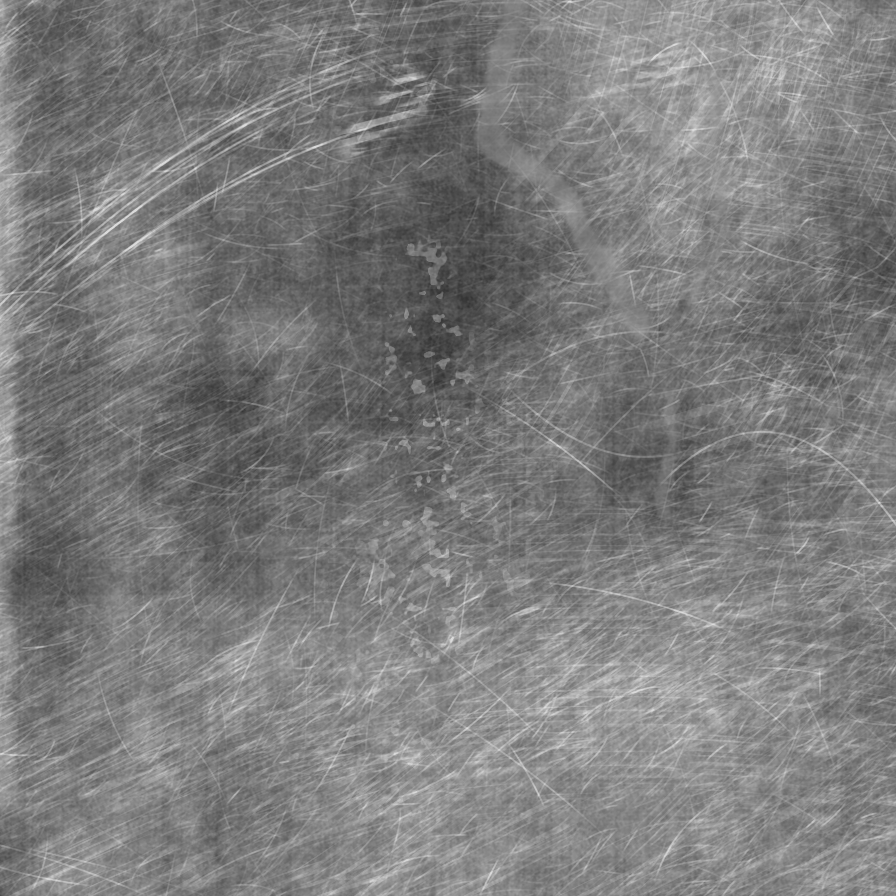
This texture is drawn by a three.js fragment shader. Its source:

```glsl
// Worn grey metal sheet with cloudy wear, brushed streaks, scratches and pale smears
varying vec2 vUv;

vec4 hash4(vec2 p) {
  vec4 q = fract(p.xyxy * vec4(0.1031, 0.1030, 0.0973, 0.1099));
  q += dot(q, q.wzxy + 33.33);
  return fract((q.xxyz + q.yzzw) * q.zywx);
}

float noise(vec2 p) {
  vec2 i = floor(p), f = fract(p);
  f = f * f * (3.0 - 2.0 * f);
  float low = mix(hash4(i).x, hash4(i + vec2(1.0, 0.0)).x, f.x);
  float high = mix(hash4(i + vec2(0.0, 1.0)).x, hash4(i + 1.0).x, f.x);
  return mix(low, high, f.y);
}

float fbm(vec2 p) {
  float sum = 0.0, amp = 0.5;
  for (int i = 0; i < 5; i++) {
    sum += amp * noise(p);
    p = mat2(1.6, 1.2, -1.2, 1.6) * p + 7.3;
    amp *= 0.5;
  }
  return sum;
}

vec2 turn(vec2 v, float a) {
  return vec2(cos(a) * v.x + sin(a) * v.y, cos(a) * v.y - sin(a) * v.x);
}

float blob(vec2 p, vec2 centre, vec2 size) {
  vec2 d = (p - centre) / size;
  return exp(-dot(d, d));
}

float segment(vec2 p, vec2 a, vec2 b) {
  vec2 d = b - a;
  return length(p - a - d * clamp(dot(p - a, d) / dot(d, d), 0.0, 1.0));
}

// Main rubbing direction: rising to the right, flatter at the top right and bottom
float flow(vec2 p) {
  return 0.68 - 0.85 * smoothstep(0.5, 0.7, p.x) * smoothstep(0.65, 0.85, p.y)
    - 0.25 * (1.0 - smoothstep(0.0, 0.35, p.y));
}

// One bent, tapering scratch per cell; a few bright, most faint
float scratches(vec2 p, float cell, float spread, float seed) {
  vec2 g = p / cell, home = floor(g);
  float sum = 0.0;
  for (int j = -1; j <= 1; j++) for (int i = -1; i <= 1; i++) {
    vec2 id = home + vec2(float(i), float(j));
    vec4 h = hash4(id + seed * 17.3 + 50.0), k = hash4(id + seed * 31.7 + 90.0);
    vec2 q = turn(g - id - h.xy, flow(id * cell) + (h.z - 0.5) * spread);
    float bend = (k.x - 0.5) * 0.7, reach = 0.2 + 0.6 * h.w, slope = 2.0 * bend * q.x;
    float d = abs(q.y - bend * q.x * q.x) * cell / sqrt(1.0 + slope * slope);
    float taper = 1.0 - smoothstep(0.5 * reach, reach, abs(q.x));
    sum += (1.0 - smoothstep(0.0002, 0.0017, d)) * taper * (0.2 + 0.8 * k.y * k.y * k.y);
  }
  return sum;
}

// Long parabolic scratch between two x positions
float arc(vec2 p, vec2 apex, float bend, float from, float to) {
  float x = p.x - apex.x, slope = 2.0 * bend * x;
  float d = abs(p.y - apex.y - bend * x * x) / sqrt(1.0 + slope * slope);
  float ends = smoothstep(from, from + 0.04, p.x) * (1.0 - smoothstep(to - 0.08, to, p.x));
  return (1.0 - smoothstep(0.0003, 0.0019, d)) * ends;
}

void main() {
  vec2 p = vUv;
  float cloud = fbm(p * 4.0 + 3.0), grit = fbm(p * 38.0);
  vec2 wobble = p + 0.04 * (vec2(fbm(p * 18.0), fbm(p * 18.0 + 40.0)) - 0.5);

  // Broad light and dark areas
  float tone = 0.392 + 0.30 * (cloud - 0.48) + 0.17 * (grit - 0.48);
  tone += 0.085 * (1.0 - smoothstep(0.1, 0.48, p.y));
  tone += 0.12 * blob(p, vec2(0.77, 0.91), vec2(0.27, 0.16));
  tone += 0.06 * blob(p, vec2(0.15, 0.5), vec2(0.06, 0.5));
  tone += 0.10 * blob(p, vec2(0.31, 0.63), vec2(0.1, 0.04));
  tone -= 0.09 * blob(p, vec2(0.5, 0.6), vec2(0.09, 0.22));
  tone -= 0.08 * blob(p, vec2(0.06, 0.6), vec2(0.05, 0.35));
  tone -= 0.08 * blob(p, vec2(0.95, 0.62), vec2(0.13, 0.12));
  tone -= 0.14 * blob(p, vec2(0.0, 0.04), vec2(0.04, 0.06));
  tone += 0.15 * (1.0 - smoothstep(0.0, 0.025, wobble.x)) * smoothstep(0.08, 0.12, p.y);

  // Fine upright and level grain
  tone += 0.04 * (noise(p * vec2(330.0, 4.0)) - 0.5) + 0.035 * (noise(p * vec2(5.0, 350.0)) - 0.5);
  tone += 0.08 * (noise(turn(p, 0.4) * 400.0) - 0.5) + 0.10 * (fbm(turn(p, 0.9) * 130.0) - 0.48);

  // Faint hairline streaks in patches, then single scratches of many sizes
  float marks = 0.0;
  for (int i = 0; i < 8; i++) {
    float n = float(i);
    vec2 q = turn(p - 0.5, 0.1 + 0.12 * n);
    q.y += (0.3 - 0.1 * n) * q.x * q.x;
    float patchy = smoothstep(0.45, 0.8, noise(p * 5.5 + n * 9.7));
    float streak = smoothstep(0.55, 0.95, noise(q * vec2(11.0, 390.0) + n * 41.0));
    marks += 0.085 * streak * patchy;
    float worn = 0.3 + 0.7 * smoothstep(0.3, 0.7, noise(p * 6.0 + n * 13.1));
    marks += 0.24 * worn * scratches(p, 0.035 + 0.007 * n * n, 1.0 + 0.7 * n, n + 1.0);
    marks += 0.16 * worn * scratches(p + 0.37, 0.03 + 0.012 * n, 1.0, n + 21.0);
  }

  // Sweeping arcs
  for (int i = 0; i < 16; i++) {
    vec4 h = hash4(vec2(float(i) * 3.0 + 2.0, 8.0));
    float drop = 0.12 * h.x * h.x;
    marks += (0.08 + 0.2 * h.y * h.y) * arc(p, vec2(0.635, 0.98 - drop), -0.8 + 0.1 * h.z, 0.2 * h.w - 0.04, 0.28 + 0.18 * h.z);
  }
  marks += 0.25 * arc(p, vec2(0.635, 0.98), -0.795, -0.1, 0.46);
  marks += 0.22 * arc(p, vec2(0.85, 0.518), -4.6, 0.72, 1.1);
  marks += 0.17 * arc(p, vec2(0.72, 0.49), 3.3, 0.55, 0.8);
  marks += 0.17 * arc(p, vec2(0.72, 0.63), -2.4, 0.54, 0.78);
  marks *= 0.55 + 0.9 * noise(p * 60.0);
  marks = marks / (1.0 + 0.8 * marks);
  tone += marks * (1.0 - 0.45 * blob(p, vec2(0.48, 0.62), vec2(0.09, 0.2)));

  // Pale smears running down the right half
  float smear = min(segment(wobble, vec2(0.575, 1.02), vec2(0.55, 0.85)), segment(wobble, vec2(0.55, 0.85), vec2(0.64, 0.76)));
  smear = min(smear, segment(wobble, vec2(0.64, 0.76), vec2(0.71, 0.64)));
  float trickle = min(segment(wobble, vec2(0.79, 0.91), vec2(0.805, 0.74)), segment(wobble, vec2(0.805, 0.74), vec2(0.77, 0.66)));
  trickle = min(trickle, segment(wobble, vec2(0.745, 0.56), vec2(0.74, 0.42)));
  float pale = max(1.0 - smoothstep(0.009, 0.02, smear), 0.7 * (1.0 - smoothstep(0.002, 0.01, trickle)));
  tone = mix(tone, 0.56 + 0.2 * (grit - 0.5), 0.6 * pale);

  // Chipped flecks down the middle and bright rubbed dashes
  float column = blob(p, vec2(0.48, 0.58), vec2(0.09, 0.38));
  float fleck = smoothstep(0.62, 0.72, 0.6 * noise(wobble * 80.0) + 0.4 * noise(p * 190.0));
  tone += 0.17 * (column + 0.15) * fleck * smoothstep(0.35, 0.6, noise(p * 13.0));
  float rub = 1.0 - smoothstep(0.01, 0.03, segment(p, vec2(0.4, 0.84), vec2(0.46, 0.9)));
  rub += 0.6 * blob(p, vec2(0.73, 0.92), vec2(0.06, 0.035));
  tone += 0.25 * rub * smoothstep(0.45, 0.8, noise(turn(p, 0.25) * vec2(38.0, 230.0)));

  gl_FragColor = vec4(vec3(clamp(tone, 0.2, 0.86)), 1.0);
}
```
